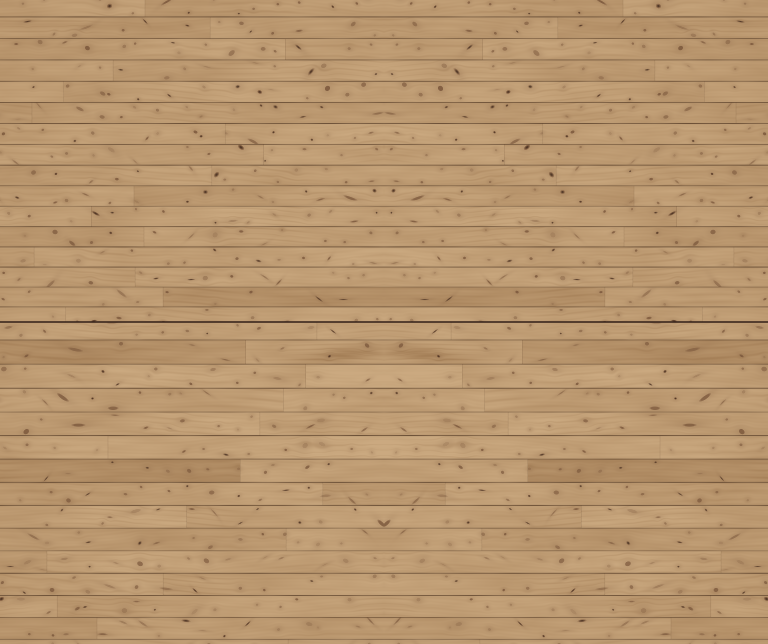
A Shadertoy shader for this texture:

```glsl
// Pale pine planks with knots, mirrored about the vertical centre line
#define SEAM_DEPTH 0.5
#define GAP_WIDTH 0.0006
#define SEAM_WIDTH 0.0011
#define KNOT_SPACING 0.036
#define KNOT_DENSITY 0.82
#define GRAIN_CONTRAST 0.26
#define BOARD_VARIATION 0.36
#define DRIFT 0.13

const vec3 PALE = vec3(0.785, 0.653, 0.492);
const vec3 TAN = vec3(0.69, 0.548, 0.39);
const vec3 KNOT = vec3(0.49, 0.35, 0.24);
const vec3 CORE = vec3(0.25, 0.16, 0.11);
const vec3 GAP = vec3(0.32, 0.22, 0.14);
const vec3 SEAM = vec3(0.16, 0.09, 0.07);

float hash(vec2 p) {
    vec3 q = fract(p.xyx * 0.1031);
    q += dot(q, q.yzx + 33.33);
    return fract((q.x + q.y) * q.z);
}

// Distance to the nearest scattered point
float cellular(vec2 p) {
    vec2 cell = floor(p);
    float nearest = 2.0;
    for (int j = -1; j <= 1; j++)
    for (int i = -1; i <= 1; i++) {
        vec2 c = cell + vec2(i, j);
        nearest = min(nearest, distance(p, c + vec2(hash(c), hash(c + 57.3))));
    }
    return nearest;
}

// Antialiased coverage of a shape of given half size
float coverage(float dist, float halfSize, float pixel) {
    return clamp((halfSize - dist) / pixel + 0.5, 0.0, 1.0);
}

// Row coordinate and row height; rows narrow slowly down each half
vec2 plankRow(float depth) {
    bool lower = depth > SEAM_DEPTH;
    float start = lower ? 0.5279 : 0.0263;
    float pitch = lower ? 0.03777 : 0.03359;
    float taper = lower ? 0.000155 : 0.000102;
    float root = sqrt(pitch * pitch - 4.0 * taper * (depth - start));
    float row = 2.0 * (depth - start) / (pitch + root);
    return vec2(row + (lower ? 40.0 : 0.0), root);
}

// Knots along one row: x = brown body, y = dark core, z = grain bend
vec3 knots(vec2 p, float row, float height, float pixel) {
    vec3 total = vec3(0.0);
    float cell = floor(p.x / KNOT_SPACING);
    for (int i = -1; i <= 1; i++) {
        vec2 seed = vec2(cell + float(i) + 20.0, row * 3.0 + 11.0);
        if (hash(seed) > KNOT_DENSITY) continue;
        float along = cell + float(i) + 0.1 + 0.8 * hash(seed + 3.7);
        vec2 d = p - vec2(along * KNOT_SPACING, (hash(seed + 8.1) - 0.5) * 0.75 * height);
        float radius = mix(0.0019, 0.0042, pow(hash(seed + 14.3), 4.0));
        float stretch = mix(1.15, 6.0, pow(hash(seed + 21.9), 4.0));
        float tilt = (hash(seed + 29.2) - 0.5) * 1.8;
        radius /= sqrt(0.5 + 0.5 * stretch);
        vec2 q = mat2(cos(tilt), -sin(tilt), sin(tilt), cos(tilt)) * d;
        q.y += 12.0 * q.x * q.x * (hash(seed + 50.6) - 0.5);
        float r = length(q / vec2(stretch, 1.0));
        float strength = mix(0.3, 0.9, hash(seed + 35.6));
        float body = strength * coverage(r, radius, pixel);
        float halo = 0.17 * exp(-r * r / (6.0 * radius * radius));
        float dark = step(0.8, hash(seed + 42.4));
        total.x = max(total.x, max(body, halo));
        total.y = max(total.y, dark * coverage(r, radius * 0.5, pixel));
        total.z += d.y * exp(-dot(d, d) / (16.0 * radius * radius));
    }
    return total;
}

// Layered sines: thin growth rings that come and go, and fine fibres
float grain(vec2 p, float board) {
    float s = 6.283 * hash(vec2(board, 5.0));
    float y = p.y + 0.005 * sin(p.x * 9.0 + s) + 0.0022 * sin(p.x * 23.0 + s * 3.0);
    float wave = sin(y * mix(400.0, 850.0, hash(vec2(board, 9.0))) + 2.0 * sin(p.x * 7.0 + s));
    float rings = pow(0.5 + 0.5 * wave, 4.0) - 0.27;
    float presence = smoothstep(-0.3, 0.9, sin(p.x * 13.0 + s) + 0.6 * sin(p.x * 31.0 - s * 2.0));
    float fibres = sin(y * 1150.0 + 3.0 * sin(p.x * 5.0 + s * 2.0));
    return rings * (0.25 + 0.9 * presence) + 0.18 * fibres;
}

void mainImage(out vec4 fragColor, in vec2 fragCoord) {
    float pixel = 1.0 / iResolution.y;
    vec2 uv = fragCoord * pixel;
    float x = abs(uv.x - 0.5 * iResolution.x * pixel);
    float depth = 1.0 - uv.y;
    vec2 plank = plankRow(depth);
    float row = floor(plank.x);
    float height = plank.y;
    vec2 p = vec2(x, (fract(plank.x) - 0.5) * height);

    // Each row has one butt joint; three rows carry a darker board
    float joint = mix(0.06, 0.55, hash(vec2(row + 6.0, 2.0)));
    float darker = 0.0;
    if (row == 13.0) { joint = 0.343; darker = step(x, joint); }
    if (row == 40.0) { joint = 0.215; darker = step(joint, x); }
    if (row == 45.0) { joint = 0.223; darker = step(joint, x); }
    float board = row * 2.0 + step(joint, x) + 10.0;

    // Wood tone
    vec3 knot = knots(p, row, height, pixel);
    float patches = cellular(vec2(x * 11.0, p.y * 70.0) + board * 7.3);
    float tone = 0.12 + 0.5 * darker;
    tone += BOARD_VARIATION * mix(hash(vec2(row, 1.0)), hash(vec2(board, 1.0)), 0.5);
    tone += DRIFT * (sin(x * 11.0 + board * 2.1) + sin(depth * 7.0 + 1.0) * 0.5);
    tone += GRAIN_CONTRAST * grain(p - vec2(0.0, 0.8 * knot.z), board);
    tone += 0.4 * (patches - 0.45) + 0.6 * x * x;
    vec2 smudge = (vec2(x, depth) - vec2(0.055, 0.55)) / vec2(0.06, 0.011);
    smudge.y -= 0.5 * smudge.x;
    tone += 1.1 * exp(-dot(smudge, smudge)) * (0.9 + 0.2 * sin(depth * 700.0 + x * 60.0));
    vec3 color = mix(PALE, TAN, clamp(tone, -0.1, 1.5));
    color = mix(color, KNOT, knot.x);
    color = mix(color, CORE, 0.75 * knot.y);

    // Butt joints, gaps between rows, and the wide seam
    color = mix(color, GAP, 0.18 * coverage(abs(x - joint), 0.0005, pixel));
    float line = floor(plank.x + 0.5);
    float gapDist = abs(plank.x - line) * height;
    float wear = mix(0.5, 1.0, hash(vec2(line + 5.0, 4.0)));
    wear *= 0.85 + 0.1 * sin(x * 31.0 + line * 2.3) + 0.08 * sin(x * 83.0 + line * 5.1);
    color *= 1.0 - 0.03 * exp(-gapDist / 0.002);
    color = mix(color, GAP, wear * coverage(gapDist, GAP_WIDTH, pixel));
    color = mix(color, SEAM, coverage(abs(depth - SEAM_DEPTH), SEAM_WIDTH, pixel));
    fragColor = vec4(color, 1.0);
}
```
